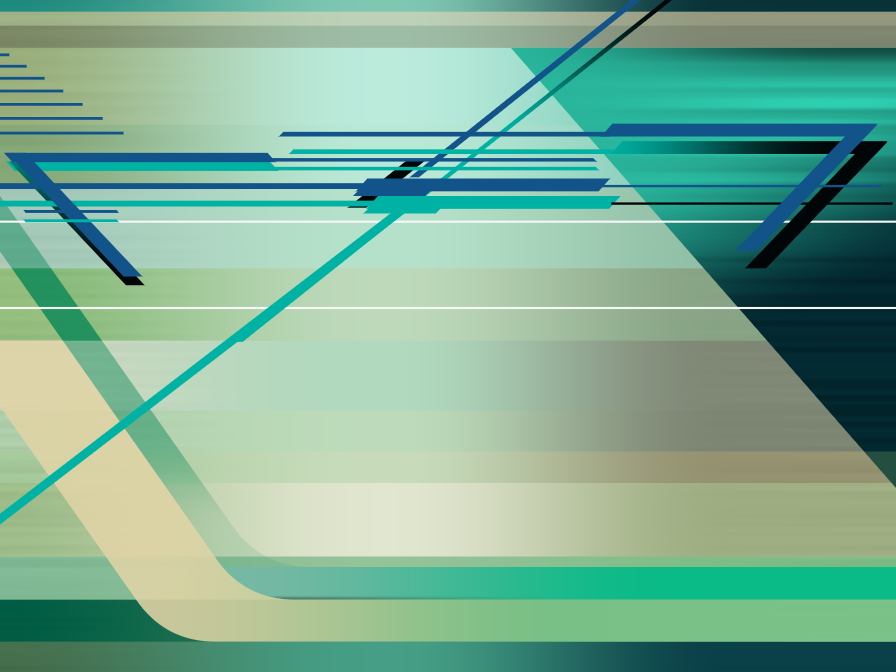
This background is drawn by a Shadertoy shader. Its source:

```glsl
// Abstract backdrop: pale green bands, a dark teal wedge, bent ribbons and slanted blue bars.

const vec3 BLUE = vec3(.07, .33, .54);
const vec3 TEAL = vec3(0, .7, .64);
const vec3 INK = vec3(0, .02, .03);

float pixelSize;
vec3 col;

float hash(float n) { return fract(sin(n * 127.1) * 43758.5); }

float streaks(float y) {
    float i = floor(y);
    return mix(hash(i), hash(i + 1.), smoothstep(0., 1., y - i)) - .5;
}

// Antialiased coverage of the negative side of a distance
float cover(float d) { return clamp(.5 - d / pixelSize, 0., 1.); }

void paint(vec3 ink, float d) { col = mix(col, ink, cover(d)); }

// Everything below "top" gets a left-middle-right gradient
void band(vec2 p, float top, vec3 left, vec3 mid, vec3 right) {
    vec3 c = mix(left, mid, smoothstep(0., 3.2, p.x));
    paint(mix(c, right, smoothstep(3.4, 6.2, p.x)), top - p.y);
}

// Parallelogram: box holds left, top, right, bottom; slant is dx per dy
void bar(vec2 p, vec3 ink, vec4 box, float slant) {
    vec2 q = p - .5 * (box.xy + box.zw), h = .5 * (box.zw - box.xy);
    float side = (abs(q.x - slant * q.y) - h.x) / length(vec2(1, slant));
    paint(ink, max(side, abs(q.y) - h.y));
}

// Rounded bend of a diagonal into a level edge; positive on the upper right
float elbow(vec2 p, float x, float y) {
    float a = ((p.x - x) * 1.42 - p.y + y) / 1.74, b = y - p.y;
    float k = max(.35 - abs(a - b), 0.);
    return min(a, b) - k * k / 1.4;
}

void drawBands(vec2 p) {
    band(p, -1., vec3(.12, .55, .5), vec3(.5, .78, .7), vec3(.03, .2, .22));
    band(p, .1, vec3(.63, .7, .53), vec3(.74, .82, .72), vec3(.58, .6, .5));
    band(p, .22, vec3(.49, .54, .4), vec3(.62, .74, .65), vec3(.5, .53, .45));
    band(p, .41, vec3(.6, .68, .48), vec3(.73, .92, .86), vec3(.45, .78, .7));
    band(p, 1.07, vec3(.52, .65, .46), vec3(.73, .91, .84), vec3(.52, .8, .72));
    band(p, 1.6, vec3(.64, .78, .72), vec3(.71, .88, .79), vec3(.57, .75, .65));
    band(p, 2.3, vec3(.52, .72, .46), vec3(.74, .85, .73), vec3(.53, .64, .52));
    band(p, 2.92, vec3(.8, .84, .75), vec3(.69, .85, .74), vec3(.5, .53, .46));
    band(p, 3.52, vec3(.68, .8, .66), vec3(.74, .86, .73), vec3(.49, .52, .45));
    band(p, 3.87, vec3(.64, .78, .6), vec3(.78, .86, .73), vec3(.58, .57, .44));
    band(p, 4.14, vec3(.62, .74, .54), vec3(.88, .9, .81), vec3(.62, .68, .51));
    band(p, 4.77, vec3(.5, .72, .58), vec3(.58, .76, .6), vec3(.5, .74, .53));
    band(p, 5.14, vec3(0, .36, .26), vec3(.2, .5, .35), vec3(.3, .6, .45));
    band(p, 5.5, vec3(.27, .43, .3), vec3(.27, .62, .52), vec3(.04, .25, .28));
}

void drawWedge(vec2 p) {
    float depth = smoothstep(1.3, 2.95, p.y + .35 * (p.x - 6.));
    vec3 c = mix(vec3(.16, .71, .61), vec3(.01, .15, .18), depth);
    c *= 1. - .55 * smoothstep(.75, .35, p.y) * smoothstep(4.2, 7.4, p.x);
    c *= 1. + .3 * streaks(p.y * 22.) * smoothstep(4.6, 7.2, p.x);
    c = mix(c, vec3(.14, .31, .25), cover(3.87 - p.y));
    paint(c, max((4.02 + p.y * .875 - p.x) / 1.33, .41 - p.y));
}

void drawRibbons(vec2 p) {
    float inner = elbow(p, 2.24, 4.86);
    float middle = elbow(p, 2.1, 5.14);
    float outer = elbow(p, 1.42, 5.5);
    // Green ribbon: a tint on the diagonal, solid teal on the level run
    float tint = mix(.45, .12, smoothstep(3.7, 4.5, p.y));
    tint += .35 * cover(abs(p.y - 2.61) - .31);
    vec3 green = mix(col, vec3(.04, .53, .34), tint);
    vec3 level = mix(vec3(.46, .72, .64), vec3(.04, .73, .53), smoothstep(2., 5.8, p.x));
    level *= 1. - .4 * smoothstep(5.1, 5.14, p.y) * smoothstep(5., 2., p.x);
    green = mix(green, level, cover(4.86 - p.y));
    // Cream ribbon, fading to light green
    vec3 cream = mix(vec3(.88, .83, .65), vec3(.5, .78, .54), smoothstep(1.2, 5., p.x));
    cream = mix(col, cream, mix(.15, .88, cover(2.92 - p.y)));
    paint(green, max(inner, -middle));
    paint(cream, max(middle, -outer));
}

void drawBars(vec2 p) {
    // Long diagonals
    bar(p, mix(INK, TEAL, smoothstep(0., 1.2, p.y)), vec4(3.86, 0, 3.92, 2.93), -1.256);
    bar(p, TEAL, vec4(1.63, 1.8, 1.75, 4.5), -1.3);
    bar(p, BLUE, vec4(4.46, 0, 4.54, 1.52), -1.25);
    bar(p, INK, vec4(3.23, 1.38, 3.39, 1.78), -1.25);
    // Arrowheads: a shadow first, then the blue copy
    for (float s = 1.; s >= 0.; s--) {
        vec2 r = p - s * vec2(.085, .15), l = p - s * vec2(.02, .075);
        vec3 line = mix(BLUE, TEAL, s), tip = mix(BLUE, INK, s);
        bar(r, line, vec4(2.41, 1.13, 5.25, 1.17), -1.);
        bar(r, mix(line, tip, smoothstep(5., 7.2, p.x)), vec4(5.2, 1.06, 7.47, 1.17), -.9);
        bar(r, tip, vec4(6.82, 1.07, 7, 2.15), -.96);
        bar(l, line, vec4(2.3, 1.355, 5.1, 1.385), 1.);
        bar(l, line, vec4(.07, 1.31, 2.33, 1.39), .94);
        bar(l, mix(line, tip, smoothstep(.8, 2.4, p.y)), vec4(.56, 1.31, .72, 2.37), .943);
        // Central crossing bars
        vec2 c = p - s * vec2(.09, .15);
        bar(c, line, vec4(-1, 1.57, 3.2, 1.62), -1.);
        bar(c, line, vec4(3.1, 1.53, 5.18, 1.64), -.9);
        bar(c, line, vec4(3.06, 1.61, 3.68, 1.68), -1.);
        bar(c, tip, vec4(5.15, 1.585, 7.56, 1.605), 0.);
    }
    // Stepped rules on the left, then a pair of dashes
    for (float i = 0.; i < 7.; i++) {
        float y = .47 + i * (.095 + .0028 * i);
        bar(p, BLUE, vec4(-1, y - .012, .08 + i * (.145 + .003 * i), y + .012), 0.);
    }
    for (float i = 0.; i < 2.; i++)
        bar(p, mix(BLUE, TEAL, i), vec4(.21, 1.8 + .08 * i, 1.01, 1.825 + .08 * i), .8);
}

void mainImage(out vec4 fragColor, in vec2 fragCoord) {
    // Canvas of 7.68 by 5.76 units, y running down from the top
    vec2 p = fragCoord / iResolution.xy * vec2(7.68, -5.76) + vec2(0, 5.76);
    pixelSize = 5.76 / iResolution.y;
    drawBands(p);
    // Fine grain at the sides
    col *= 1. + .06 * streaks(p.y * 26.) * smoothstep(1.5, 3.8, abs(p.x - 3.84));
    drawWedge(p);
    drawRibbons(p);
    // Hairlines across the full width
    for (float i = 0.; i < 2.; i++) paint(vec3(.97), abs(p.y - 1.9 - .74 * i) - .009);
    drawBars(p);
    fragColor = vec4(col, 1);
}
```
